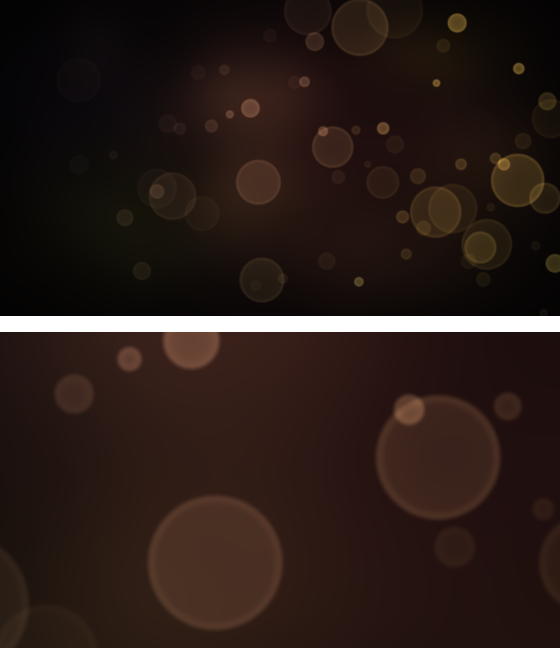
Top: the whole. Bottom: its middle third, enlarged.
A Shadertoy shader for this background:

```glsl
// Dim bokeh: translucent rimmed discs drifting over blurred warm glows.
// Elliptical gaussians form the backdrop, gradient noise makes it uneven,
// and hashed loops scatter large and small discs along a falling diagonal.

const vec3 BASE = vec3(0.036, 0.027, 0.030);
const vec3 DUSTY = vec3(0.90, 0.66, 0.50);    // disc tint on the left
const vec3 GOLD = vec3(1.00, 0.80, 0.34);     // disc tint on the right
const vec3 MOSS = vec3(0.62, 0.72, 0.28);     // disc tint near the floor
const int LARGE_COUNT = 18;
const int SMALL_COUNT = 46;
const vec2 LARGE_RADIUS = vec2(0.048, 0.092); // smallest, largest
const vec2 SMALL_RADIUS = vec2(0.011, 0.031);
const float EDGE = 0.0035;                    // softness of disc outlines
const float RIM = 0.0045;                     // width of the bright rim
const float MOTTLE = 0.22;                    // unevenness of the backdrop
const float VIGNETTE = 0.62;

// Integer hash giving three values in 0..1.
vec3 hash3(uvec2 q) {
    uvec3 v = uvec3(q, q.x ^ 2531u) * 1664525u + 1013904223u;
    v.x += v.y * v.z; v.y += v.z * v.x; v.z += v.x * v.y;
    v ^= v >> 16u;
    v.x += v.y * v.z; v.y += v.z * v.x; v.z += v.x * v.y;
    return vec3(v >> 8u) / 16777216.0;
}

float cornerSlope(ivec2 cell, vec2 offset) {
    float angle = 6.2832 * hash3(uvec2(cell + 64)).x;
    return dot(vec2(cos(angle), sin(angle)), offset);
}

float gradientNoise(vec2 p) {
    ivec2 c = ivec2(floor(p));
    vec2 f = fract(p);
    vec2 u = f * f * f * (f * (f * 6.0 - 15.0) + 10.0);
    float low = mix(cornerSlope(c, f),
                    cornerSlope(c + ivec2(1, 0), f - vec2(1, 0)), u.x);
    float high = mix(cornerSlope(c + ivec2(0, 1), f - vec2(0, 1)),
                     cornerSlope(c + ivec2(1, 1), f - vec2(1, 1)), u.x);
    return mix(low, high, u.y);
}

float glow(vec2 p, vec2 centre, vec2 spread) {
    vec2 d = (p - centre) / spread;
    return exp(-dot(d, d));
}

vec3 backdrop(vec2 p) {
    vec3 c = BASE;
    c += vec3(0.080, 0.026, 0.024) * glow(p, vec2(1.06, 0.56), vec2(0.50, 0.50));
    c += vec3(0.135, 0.086, 0.058) * glow(p, vec2(0.79, 0.68), vec2(0.20, 0.16));
    c += vec3(0.085, 0.062, 0.032) * glow(p, vec2(0.79, 0.38), vec2(0.18, 0.16));
    c += vec3(0.042, 0.050, 0.010) * glow(p, vec2(0.36, 0.27), vec2(0.30, 0.25));
    c += vec3(0.075, 0.062, 0.010) * glow(p, vec2(1.42, 0.84), vec2(0.21, 0.13));
    c += vec3(0.080, 0.050, 0.022) * glow(p, vec2(1.58, 0.50), vec2(0.20, 0.17));
    c += vec3(0.050, 0.034, 0.014) * glow(p, vec2(1.30, 0.20), vec2(0.42, 0.24));
    c += vec3(0.044, 0.034, 0.032) * glow(p, vec2(0.29, 0.87), vec2(0.12, 0.11));
    c += vec3(0.004, 0.004, 0.020) * glow(p, vec2(0.20, 0.72), vec2(0.30, 0.25));
    return c * (1.0 + MOTTLE * gradientNoise(p * 4.0));
}

// Flat translucent fill with a brighter outline.
float disc(float dist, float radius, float rimGain) {
    float fill = 1.0 - smoothstep(-EDGE, EDGE, dist - radius);
    float rim = (dist - radius + RIM) / RIM;
    return fill * (0.85 + 0.15 * dist / radius) + rimGain * exp(-rim * rim);
}

// One layer of discs, evenly dealt across x and gathered near the diagonal.
vec3 discLayer(vec2 p, int count, uint seed, vec2 radii, vec2 strength,
               float rimGain) {
    vec3 light = vec3(0);
    for (int i = 0; i < count; i++) {
        vec3 place = hash3(uvec2(uint(i), seed));
        vec3 look = hash3(uvec2(uint(i), seed + 77u));
        float t = pow((float(i) + place.x) / float(count), 0.75);
        float diagonal = mix(0.74, 0.30, t);
        vec2 centre = vec2(mix(0.22, 1.80, t),
                           mix(place.y * 1.04 - 0.02, diagonal, 0.30 * place.z));
        float radius = mix(radii.x, radii.y, look.x);
        vec3 tint = mix(DUSTY, GOLD, smoothstep(0.85, 1.45, centre.x));
        tint = mix(tint, MOSS, 0.6 * smoothstep(0.30, 0.02, centre.y));
        float gain = mix(strength.x, strength.y, look.y * look.y);
        gain *= mix(0.55, 1.2, smoothstep(0.3, 1.4, centre.x));
        light += tint * gain * disc(length(p - centre), radius, rimGain);
    }
    return light;
}

void mainImage(out vec4 fragColor, in vec2 fragCoord) {
    vec2 p = fragCoord / iResolution.y;
    vec2 uv = fragCoord / iResolution.xy;

    vec3 color = backdrop(p);
    vec2 fromCentre = (uv - 0.5) * vec2(1.7, 1.5);
    color *= 1.0 - VIGNETTE * smoothstep(0.35, 1.15, length(fromCentre));

    color += discLayer(p, LARGE_COUNT, 11u, LARGE_RADIUS, vec2(0.035, 0.15), 0.45);
    color += discLayer(p, SMALL_COUNT, 29u, SMALL_RADIUS, vec2(0.04, 0.28), 0.15);

    fragColor = vec4(color, 1.0);
}
```
